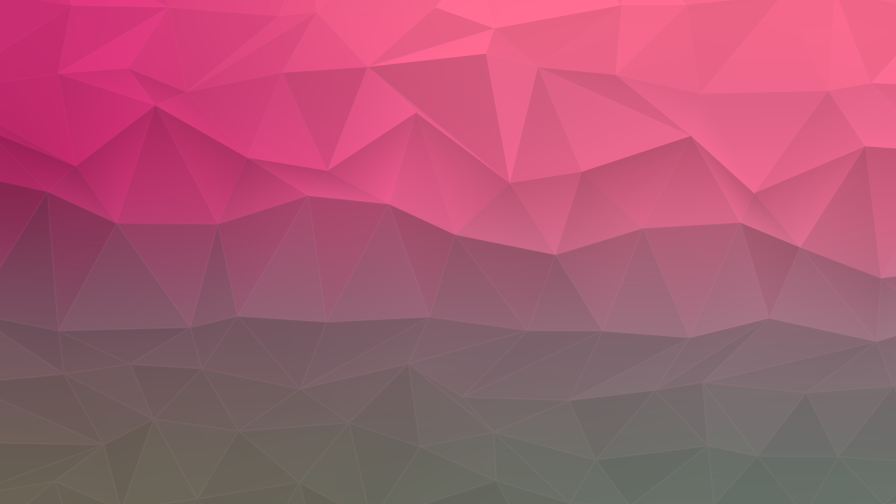
Give the GLSL for this background, as a Shadertoy shader.

```glsl
// Low-poly facets fading from pink ridges down to grey-green lowland.

// Two random values per seed, without sine
vec2 hash22(vec2 seed) {
    vec3 h = fract(seed.xyx * vec3(0.1031, 0.1030, 0.0973));
    h += dot(h, h.yzx + 33.33);
    return fract((h.xx + h.yz) * h.zy);
}

float cross2(vec2 a, vec2 b) { return a.x * b.y - a.y * b.x; }

// Signed distance to the line a-b, positive on its left
float side(vec2 p, vec2 a, vec2 b) {
    return cross2(b - a, p - a) / length(b - a);
}

// Smooth background colour, in units of the canvas height
vec3 palette(vec2 p) {
    float low = smoothstep(0.0, 0.42, p.y);
    float high = smoothstep(0.72, 1.0, p.y);
    vec3 left = mix(vec3(0.41, 0.38, 0.33), vec3(0.45, 0.32, 0.37), low);
    left = mix(left, vec3(0.76, 0.16, 0.42), smoothstep(0.34, 0.72, p.y));
    left = mix(left, vec3(0.83, 0.19, 0.47), high);
    vec3 right = mix(vec3(0.40, 0.44, 0.41), vec3(0.54, 0.41, 0.46), low);
    right = mix(right, vec3(0.87, 0.38, 0.525), smoothstep(0.29, 0.69, p.y));
    right = mix(right, vec3(0.98, 0.41, 0.55), high);
    vec3 colour = mix(left, right, smoothstep(0.0, 1.7 - 0.7 * p.y, p.x));

    // Shadow at the left edge
    vec2 shadow = (p - vec2(0.0, 0.62)) / vec2(0.13, 0.14);
    return colour * (1.0 - 0.2 * exp(-dot(shadow, shadow)));
}

// Mesh vertex: jittered brick grid with two wavy ridge rows
vec2 vertex(int column, int row) {
    vec2 jitter = hash22(vec2(column, row) + 17.0) - 0.5;
    float spread = row == 4 || row == 5 ? 0.07 : 0.11;
    float x = 0.08 + 0.17 * (float(column) + 0.5 * float(row & 1)) + spread * jitter.x;
    float y = 0.125 * float(row) + (row > 3 ? 0.08 : 0.0) + (row > 5 ? 0.03 : 0.0);
    if (row == 5) y += 0.03 - 0.04 * x + 0.075 * cos(13.0 * (x - 0.34));
    else if (row == 4) y += 0.03 - 0.065 * x + 0.05 * cos(8.6 * (x - 0.68));
    else y += 0.1 * jitter.y - (row == 3 ? 0.03 * x : 0.0);
    return vec2(x, y);
}

// Adds one triangle with base a-b and apex c; rgb is weighted by coverage
void addFacet(inout vec4 sum, vec2 p, vec2 a, vec2 b, vec2 c, int row, vec2 seed) {
    float inside = min(side(p, a, b), min(side(p, b, c), side(p, c, a)));
    float pixel = 1.0 / iResolution.y;
    float coverage = smoothstep(-0.7 * pixel, 0.7 * pixel, inside);
    if (coverage <= 0.0) return;

    // Facets darken towards their upper edge, most strongly at the ridges
    float apex = clamp(cross2(b - a, p - a) / cross2(b - a, c - a), 0.0, 1.0);
    float top = c.y > a.y ? apex : 1.0 - apex;
    float ridge = exp(-0.6 * pow(abs(float(row) - 3.7), 2.0));
    float shade = 1.0 - (0.03 + 0.19 * ridge) * (top - 0.45);
    shade += (hash22(seed).x - 0.5) * (row > 2 ? 0.11 : 0.05);
    vec3 colour = palette(mix(p, (a + b + c) / 3.0, 0.35)) * shade;

    // Faint pale seams
    float seam = 1.0 - smoothstep(0.0, 0.002 + 0.5 * pixel, inside);
    colour = mix(colour, vec3(0.8, 0.58, 0.66), seam * (row > 3 ? 0.04 : 0.08));
    sum += vec4(colour, 1.0) * coverage;
}

void mainImage(out vec4 fragColor, in vec2 fragCoord) {
    vec2 p = fragCoord / iResolution.y;
    int cell = int(floor((p.x - 0.08) / 0.17));
    vec4 sum = vec4(palette(p), 1.0) * 0.001;

    // Each cell is split in two, along a diagonal that sometimes flips
    for (int row = -1; row < 8; row++) {
        for (int column = cell - 2; column <= cell + 1; column++) {
            vec2 a = vertex(column, row), b = vertex(column + 1, row);
            vec2 c = vertex(column, row + 1), d = vertex(column + 1, row + 1);
            vec2 seed = vec2(column, row) + 51.0;
            bool flip = row != 4 && hash22(seed + 30.0).y > 0.7;
            bool rising = ((row & 1) == 1) != flip;
            addFacet(sum, p, a, b, rising ? d : c, row, seed);
            addFacet(sum, p, d, c, rising ? a : b, row, seed + 90.0);
        }
    }
    fragColor = vec4(sum.rgb / sum.a, 1.0);
}
```
